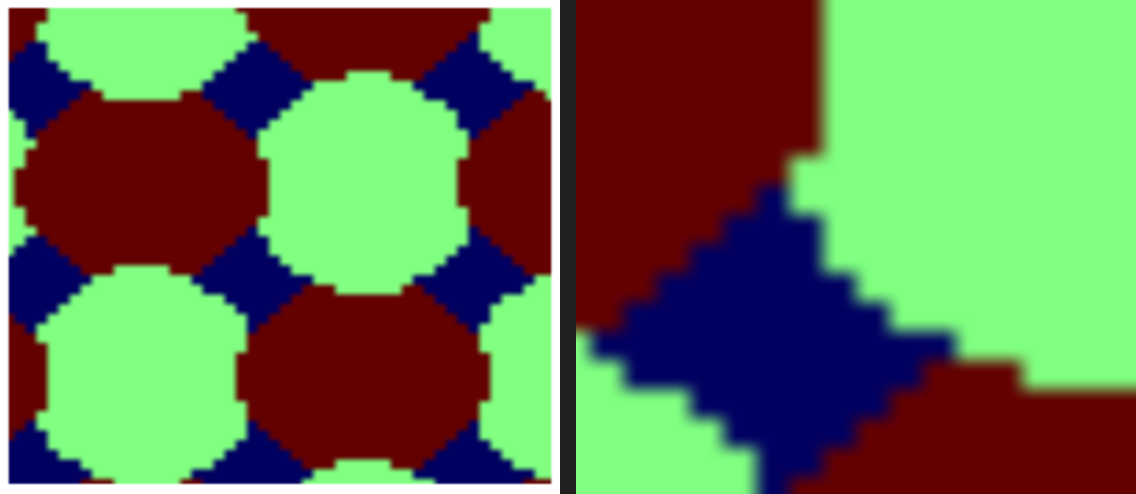
Left, the full canvas; right, a detail of the centre.
This pattern is drawn by a Shadertoy shader. Its source:

```glsl
#define PANEL vec4(0.0156, 0.0206, 0.9844, 0.9838)  // min xy, max xy
#define STEPS 49.0                  // sample intervals across the panel
#define PITCH 19.9                  // spacing of blob centres, in samples
#define FIRST_RED vec2(12.2, 18.2)  // centre of the upper left red blob
#define NARROW 8.4                  // half extent of a blob on its short axis
#define BULGE 0.075                 // curvature of the shared red-green edge
#define DIAMOND 5.33                // half diagonal of the blue gaps
#define GREEN_RADIUS 10.77          // roundness of green next to blue
#define SOFTNESS 0.45               // half width of blended step edges
#define RED vec3(0.39, 0.0, 0.0)
#define GREEN vec3(0.5, 1.0, 0.5)
#define BLUE vec3(0.0, 0.0, 0.38)

// Colour of one sample; node counts rightward and downward
vec3 nodeColor(vec2 node) {
    vec2 grid = (node - FIRST_RED) / PITCH;
    vec2 cell = floor(grid + 0.5);
    vec2 p = abs(grid - cell) * PITCH;
    bool isRed = mod(cell.x + cell.y, 2.0) < 0.5;

    // Blue gaps fill the cell corners, cut round on the green sides
    vec2 toCorner = 0.5 * PITCH - p;
    bool inGap = toCorner.x + toCorner.y < DIAMOND;
    if (inGap && (isRed || length(p) > GREEN_RADIUS)) return BLUE;

    // Red blobs are wide, green blobs are tall; neighbours bulge in
    vec2 q = isRed ? p : p.yx;
    if (q.y > NARROW + BULGE * q.x * q.x) isRed = !isRed;
    return isRed ? RED : GREEN;
}

// Blocky samples joined by soft blends
vec3 steppedPattern(vec2 pos) {
    vec2 node = floor(pos);
    vec2 blend = smoothstep(0.5 - SOFTNESS, 0.5 + SOFTNESS, pos - node);
    vec3 upper = mix(nodeColor(node), nodeColor(node + vec2(1, 0)), blend.x);
    vec3 lower = mix(nodeColor(node + vec2(0, 1)), nodeColor(node + vec2(1, 1)), blend.x);
    return mix(upper, lower, blend.y);
}

void mainImage(out vec4 fragColor, in vec2 fragCoord) {
    vec2 uv = fragCoord / iResolution.xy;
    vec2 panel = (uv - PANEL.xy) / (PANEL.zw - PANEL.xy);
    vec3 color = steppedPattern(vec2(panel.x, 1.0 - panel.y) * STEPS);

    // White margin with a soft border
    vec2 inset = min(panel, 1.0 - panel) * STEPS;
    vec2 coverage = smoothstep(-0.4 * SOFTNESS, 0.4 * SOFTNESS, inset);
    fragColor = vec4(mix(vec3(1.0), color, coverage.x * coverage.y), 1.0);
}
```
